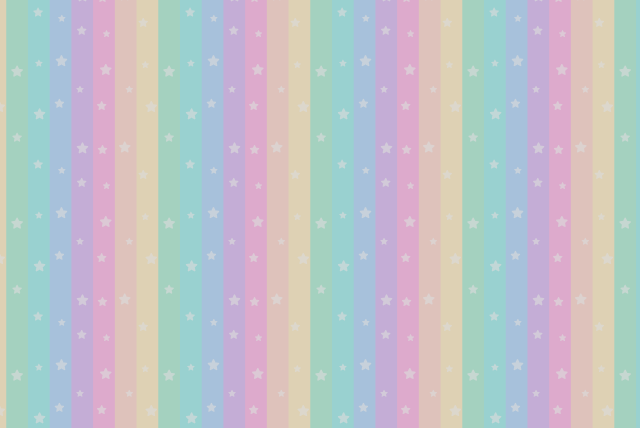
Write a Shadertoy shader that draws this pattern.

```glsl
// Pastel rainbow stripes with scattered pale rounded stars.

const float TILES_ACROSS = 4.21;
const float PI = 3.14159;

const vec3 STRIPE_COLORS[7] = vec3[7](
    vec3(0.645, 0.82, 0.75),   // green
    vec3(0.60, 0.82, 0.815),   // teal
    vec3(0.655, 0.757, 0.86),  // blue
    vec3(0.767, 0.68, 0.84),   // purple
    vec3(0.867, 0.667, 0.80),  // pink
    vec3(0.87, 0.76, 0.735),   // peach
    vec3(0.87, 0.82, 0.705));  // yellow

// Star progression in each stripe: count, first height, gap, size phase
const vec4 STAR_RUNS[7] = vec4[7](
    vec4(2, 0.471, 0.434, 2),
    vec4(3, 0.082, 0.335, 1),
    vec4(3, 0.122, 0.280, 0),
    vec4(3, 0.202, 0.387, 1),
    vec4(4, -0.014, 0.237, 1),
    vec4(2, 0.589, 0.381, 0),
    vec4(3, 0.150, 0.277, 1));

// Signed distance to an upright five-pointed star with soft corners
float roundedStar(vec2 p, float radius) {
    float angle = mod(atan(p.x, p.y) + PI / 5.0, PI * 0.4) - PI / 5.0;
    vec2 folded = length(p) * vec2(cos(angle), abs(sin(angle)));
    vec2 tip = vec2(0.87 * radius, 0.0);
    vec2 edge = 0.43 * radius * vec2(cos(PI / 5.0), sin(PI / 5.0)) - tip;
    vec2 fromTip = folded - tip;
    float along = clamp(dot(fromTip, edge) / dot(edge, edge), 0.0, 1.0);
    float side = edge.y * fromTip.x - edge.x * fromTip.y;
    return sign(side) * length(fromTip - edge * along) - 0.13 * radius;
}

// Smoothed stripes; x counts stripes within one tile
vec3 stripes(float x, float pixel) {
    float border = floor(x + 0.5);
    int right = int(border) % 7;
    float blend = clamp((x - border) / pixel + 0.5, 0.0, 1.0);
    return mix(STRIPE_COLORS[(right + 6) % 7], STRIPE_COLORS[right], blend);
}

void mainImage(out vec4 fragColor, in vec2 fragCoord) {
    // Square tiles measured from the top edge
    float pixel = TILES_ACROSS / iResolution.x;
    vec2 tile = vec2(fragCoord.x, iResolution.y - fragCoord.y) * pixel;
    float stripeX = fract(tile.x - 0.041) * 7.0;
    int stripe = min(int(stripeX), 6);
    vec3 color = stripes(stripeX, 7.0 * pixel);

    // Stars step down the stripe, swaying sideways and cycling three sizes
    vec4 run = STAR_RUNS[stripe];
    float column = float(stripe);
    float nearest = 1.0;
    for (float j = 0.0; j < run.x; j++) {
        float sway = 0.035 * column * sin(2.4 * column - 10.1 + 1.5 * j);
        float drop = tile.y - run.y - run.z * j;
        vec2 p = vec2((stripeX - column - 0.5 - sway) / 7.0, round(drop) - drop);
        float radius = 0.024 + 0.0075 * mod(run.w - j + 3.0, 3.0);
        nearest = min(nearest, roundedStar(p, radius));
    }
    float coverage = clamp(0.5 - nearest / pixel, 0.0, 1.0);
    color = mix(color, vec3(0.86), 0.62 * coverage);

    fragColor = vec4(color, 1.0);
}
```
